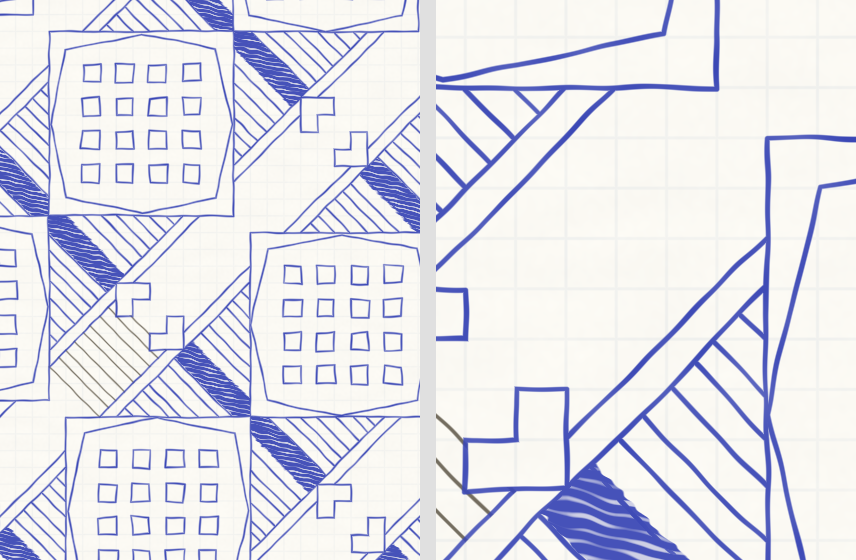
Left, the full canvas; right, a detail of the centre.
This pattern is drawn by a Shadertoy shader. Its source:

```glsl
// Ballpoint tiling on squared paper: corner-linked panels of little squares, hatched
// triangles with a scribbled band, and pairs of L shapes. The lattice is rectangular
// in diagonal coordinates (x+y, x-y), so each motif is found by one fold.

const float UNITS_HIGH = 33.39;            // paper squares down the canvas
const vec2 FIRST_JOINT = vec2(13.93, 1.87); // where two panels touch
const vec2 PERIOD = vec2(24.0, 22.0);      // repeat along x+y and x-y
const float DIAG = 0.70711;
const vec3 PAPER = vec3(0.985, 0.978, 0.955);
const vec3 GRID = vec3(0.91, 0.92, 0.92);
const vec3 BLUE = vec3(0.23, 0.28, 0.71);
const vec3 BROWN = vec3(0.36, 0.33, 0.27);

vec2 hash2(vec2 p) {
    p = vec2(dot(p, vec2(127.1, 311.7)), dot(p, vec2(269.5, 183.3)));
    return fract(sin(p) * 43758.55) * 2.0 - 1.0;
}

float gradientNoise(vec2 p) {
    vec2 i = floor(p), f = fract(p), u = f * f * (3.0 - 2.0 * f);
    vec2 e = vec2(0.0, 1.0);
    float low = mix(dot(hash2(i), f), dot(hash2(i + e.yx), f - e.yx), u.x);
    float high = mix(dot(hash2(i + e), f - e), dot(hash2(i + e.yy), f - e.yy), u.x);
    return mix(low, high, u.y);
}

vec2 wobble(vec2 p, float scale) {
    return vec2(gradientNoise(p * scale), gradientNoise(p * scale + 57.3));
}

// Folds diagonal coordinates around a centre: local position and cell index
vec2 fold(vec2 diagonal, vec2 centre, out vec2 cell) {
    vec2 q = diagonal - centre;
    cell = floor(q / PERIOD + 0.5);
    return q - cell * PERIOD;
}

vec2 toXY(vec2 diagonal) {
    return 0.5 * vec2(diagonal.x + diagonal.y, diagonal.x - diagonal.y);
}

float boxDistance(vec2 p, float halfSize) {
    vec2 q = abs(p) - halfSize;
    return length(max(q, 0.0)) + min(max(q.x, q.y), 0.0);
}

float segmentDistance(vec2 p, vec2 a, vec2 b) {
    vec2 ab = b - a;
    return length(p - a - ab * clamp(dot(p - a, ab) / dot(ab, ab), 0.0, 1.0));
}

vec2 ringVertex(int k, int count, vec2 radii, float turn, float jitter, vec2 seed) {
    int i = k % count;
    float angle = 6.28319 * float(i) / float(count) + turn;
    float radius = (i % 2 == 0) ? radii.x : radii.y;
    return radius * vec2(cos(angle), sin(angle)) + jitter * hash2(seed + float(i) * 3.7);
}

// Outline of a hand-placed polygon with alternating radii
float ringDistance(vec2 p, int count, vec2 radii, float turn, float jitter, vec2 seed) {
    float d = 1e3;
    for (int k = 0; k < count; k++)
        d = min(d, segmentDistance(p, ringVertex(k, count, radii, turn, jitter, seed),
                                   ringVertex(k + 1, count, radii, turn, jitter, seed)));
    return d;
}

float panelDistance(vec2 p, vec2 cell) {
    float d = abs(boxDistance(p, 5.5));
    d = min(d, ringDistance(p, 8, vec2(5.42, 6.33), 0.0, 0.09, cell * 9.1 + 2.0));
    vec2 tile = clamp(2.0 * floor(p * 0.5) + 1.0, -3.0, 3.0);
    return min(d, ringDistance(p - tile, 4, vec2(0.74), 0.7854, 0.07, cell * 17.3 + tile));
}

// Two L shapes facing each other, point-symmetric about the origin
float pairOfLs(vec2 p) {
    p = (p.x + p.y > 0.0) ? -p : p;
    return max(boxDistance(p + 1.0, 1.0), min(p.x, p.y) + 1.0);
}

// Parallel lines at whole values of x-y, each a little out of place
float hatchDistance(float across, vec2 seed, float jitter) {
    float line = floor(across + 0.5);
    return abs(across - line - jitter * hash2(seed + line * 1.9).x) * DIAG;
}

float stroke(float d, float halfWidth, float blur) {
    return 1.0 - smoothstep(halfWidth - blur, halfWidth + blur, d);
}

// Dense pen strokes, nearly level, with slivers of paper between them
float scribble(vec2 p) {
    float rise = p.y - 0.22 * p.x + 0.12 * gradientNoise(p * 1.7);
    float comb = 0.5 + 0.5 * sin(rise * 25.0);
    float gaps = gradientNoise(vec2(p.x * 1.1, rise * 4.5));
    return 1.0 - 0.75 * smoothstep(0.62, 1.15, comb + 0.9 * gaps);
}

void mainImage(out vec4 fragColor, in vec2 fragCoord) {
    float pixel = UNITS_HIGH / iResolution.y;
    vec2 paperPos = vec2(fragCoord.x, iResolution.y - fragCoord.y) * pixel - FIRST_JOINT;
    vec2 p = paperPos + 0.13 * wobble(paperPos, 0.3) + 0.07 * wobble(paperPos, 1.1);
    vec2 diagonal = vec2(p.x + p.y, p.x - p.y);

    // Fold once for each motif
    vec2 jointCell, panelCell, pairCell;
    vec2 joint = fold(diagonal, vec2(0.0), jointCell);
    vec2 panel = fold(diagonal, vec2(0.0, 11.0), panelCell);
    vec2 pair = fold(diagonal, vec2(12.0, 0.0), pairCell);
    float ls = pairOfLs(toXY(pair));

    // Hatched triangles and their double edge, kept outside panels and Ls
    float along = abs(joint.x), across = abs(joint.y);
    float outside = (across - along) * DIAG;
    float triangle = max(outside, (along - 8.0) * DIAG);
    float edges = min(abs(along - 8.0), abs(along - 9.0)) * DIAG;
    float hatch = max(hatchDistance(joint.y, jointCell * 7.7 + sign(joint.x), 0.16),
                      max(triangle, (0.8 - across) * DIAG));
    float lines = min(max(edges, max(outside, -ls)), hatch);
    lines = min(lines, min(abs(ls), panelDistance(toXY(panel), panelCell)));

    // Ink with uneven pressure
    float pressure = gradientNoise(p * 0.9);
    float ink = stroke(lines, 0.05 + 0.02 * pressure, pixel) * (0.92 + 0.2 * pressure);
    float ragged = 0.2 * gradientNoise(p * vec2(1.5, 6.0));
    float band = max(triangle, (across - 1.0 + ragged) * DIAG);
    ink = max(ink, stroke(band, 0.02, pixel) * scribble(p) * 0.94);

    // One strip between panels carries brown hatching
    float strip = max((abs(pair.x) - 3.0) * DIAG, (abs(pair.y + 5.0) - 4.3) * DIAG);
    float brown = max(hatchDistance(pair.y, pairCell, 0.12), max(strip, -ls));
    float brownInk = (pairCell == vec2(0.0, -1.0)) ? stroke(brown, 0.035, pixel) : 0.0;

    // Paper, faint ruling and mottling
    vec2 ruling = abs(fract(paperPos + 0.5) - 0.5);
    float grid = stroke(min(ruling.x, ruling.y), 0.03, pixel);
    vec3 color = mix(PAPER, GRID, grid * (0.5 + 0.3 * gradientNoise(paperPos * 0.6)));
    color += 0.012 * gradientNoise(paperPos * vec2(0.5, 1.4)) + 0.008 * gradientNoise(paperPos * 5.0);
    color = mix(color, BROWN, brownInk * 0.85);
    color = mix(color, BLUE, clamp(ink, 0.0, 1.0));
    fragColor = vec4(color, 1.0);
}
```
